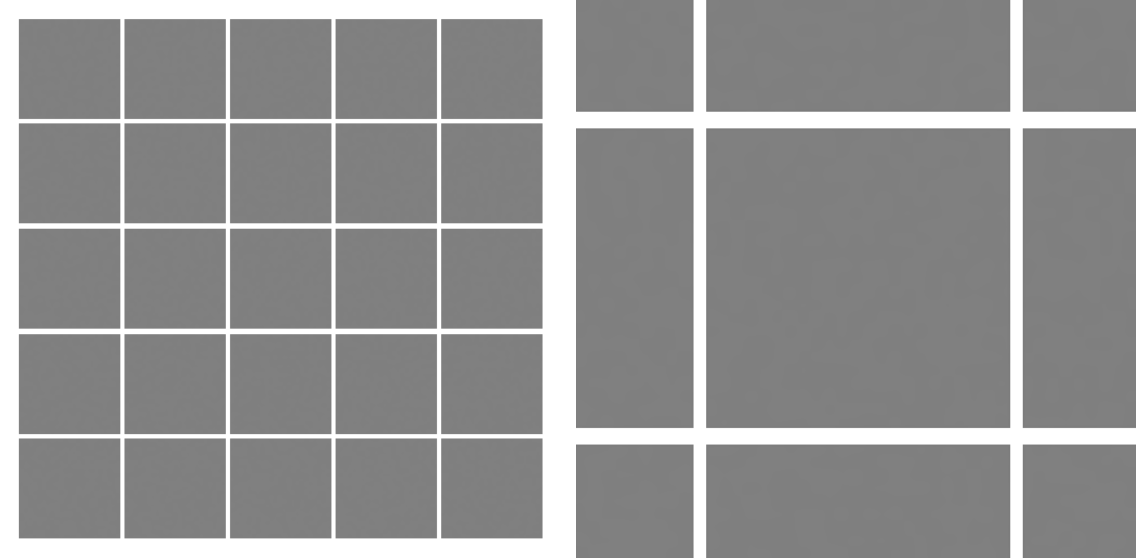
Left, the full canvas; right, a detail of the centre.
Write a WebGL 2 fragment shader that draws this pattern.

```glsl
#version 300 es
precision highp float;
// A 5 by 5 grid of plain grey square tiles on white, with a wide white margin.
// Each point finds its nearest tile by rounding, then a box distance per axis
// gives smooth coverage; a faint grain and a thin darker rim vary the grey.

uniform vec2 u_resolution;
out vec4 outColor;

// Lengths are fractions of the canvas width and height.
const vec3 PAPER = vec3(1.0);
const vec3 TILE = vec3(0.5);
const vec2 GRID_CENTER = vec2(0.5013, 0.5005);
const vec2 PITCH = vec2(0.1885, 0.1879);
const vec2 HALF_TILE = vec2(0.0905, 0.0895);
const float MAX_INDEX = 2.0;      // tiles on each side of the central one
const float ROW_SHIFT = 0.001;    // rows beside the central one sit further out
const float EDGE_SOFTNESS = 1.2;  // edge blur, in pixel footprints
const float RIM_WIDTH = 0.002;
const float RIM_DARKENING = 0.015;
const float GRAIN_CELLS = 128.0;
const float GRAIN_AMOUNT = 0.006;

float hash(vec2 p) {
    p = fract(p * vec2(0.1031, 0.1137));
    p += dot(p, p.yx + 33.33);
    return fract((p.x + p.y) * p.x);
}

float valueNoise(vec2 p) {
    vec2 cell = floor(p);
    vec2 f = fract(p);
    f = f * f * (3.0 - 2.0 * f);
    float low = mix(hash(cell), hash(cell + vec2(1.0, 0.0)), f.x);
    float high = mix(hash(cell + vec2(0.0, 1.0)), hash(cell + 1.0), f.x);
    return mix(low, high, f.y);
}

void main() {
    vec2 uv = gl_FragCoord.xy / u_resolution;
    vec2 pixel = 1.0 / u_resolution;

    // Nearest tile and its slightly uneven row position
    vec2 fromCenter = uv - GRID_CENTER;
    vec2 index = clamp(round(fromCenter / PITCH), -MAX_INDEX, MAX_INDEX);
    vec2 tileCenter = index * PITCH;
    if (abs(index.y) == 1.0) tileCenter.y += index.y * ROW_SHIFT;

    // Depth inside the tile along each axis, and smooth coverage
    vec2 depth = HALF_TILE - abs(fromCenter - tileCenter);
    vec2 coverage = clamp(depth / (pixel * EDGE_SOFTNESS) + 0.5, 0.0, 1.0);

    // Faint surface variation
    float rim = 1.0 - smoothstep(0.0, RIM_WIDTH, min(depth.x, depth.y));
    float grain = valueNoise(uv * GRAIN_CELLS) - 0.5;
    vec3 tile = TILE + grain * GRAIN_AMOUNT - rim * RIM_DARKENING;

    outColor = vec4(mix(PAPER, tile, coverage.x * coverage.y), 1.0);
}
```
